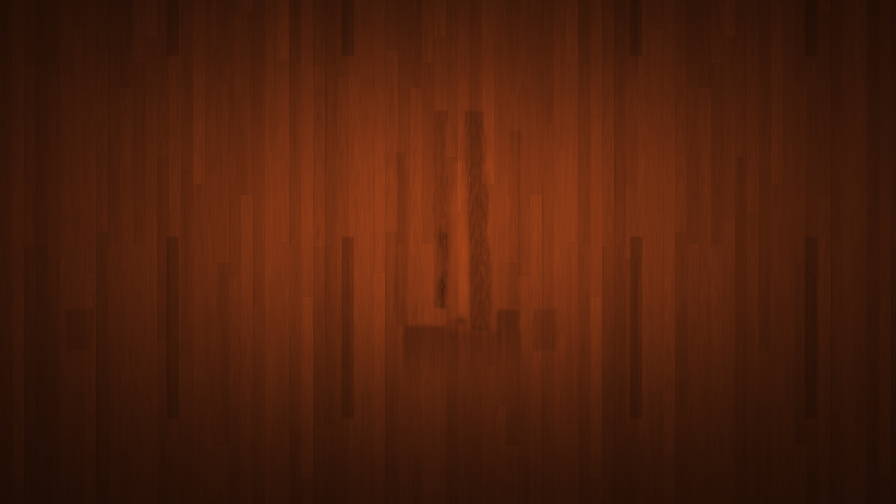
A WebGL 2 fragment shader for this texture:

```glsl
#version 300 es
precision highp float;
// Dark red-brown wooden planks standing upright under a soft oval glow.

#define PLANK_WIDTH 0.0239
#define BOARD_LENGTH 0.36
#define REPEAT_PLANKS 24.0
#define GLOW_CENTER vec2(0.5, 0.56)
#define GLOW_FALLOFF 1.5
#define AMBIENT 0.115
#define GLOW_GAIN 0.44
#define BOARD_CONTRAST 0.20
#define GRAIN_CONTRAST 0.10
#define SEAM_DEPTH 0.10
#define WOOD_TINT vec3(1.0, 0.412, 0.157)

uniform vec2 u_resolution;
out vec4 fragColor;

float hash(vec2 p) {
  vec3 q = fract(vec3(p.xyx) * 0.1031);
  q += dot(q, q.yzx + 33.33);
  return fract((q.x + q.y) * q.z);
}

float noise(vec2 p) {
  vec2 i = floor(p), f = fract(p);
  f = f * f * (3.0 - 2.0 * f);
  float low = mix(hash(i), hash(i + vec2(1, 0)), f.x);
  float high = mix(hash(i + vec2(0, 1)), hash(i + vec2(1, 1)), f.x);
  return mix(low, high, f.y);
}

// Soft-edged rectangle mask from corner lo to corner hi
float box(vec2 p, vec2 lo, vec2 hi, float soft) {
  vec2 d = abs(p - 0.5 * (lo + hi)) - 0.5 * (hi - lo);
  vec2 m = 1.0 - smoothstep(vec2(-soft), vec2(soft), d);
  return m.x * m.y;
}

// Rectangle that fades out toward its lower end
float stain(vec2 p, vec2 lo, vec2 hi, float soft) {
  return box(p, lo, hi, soft) * smoothstep(lo.y, hi.y, p.y);
}

float spot(vec2 p, vec2 center, vec2 radius) {
  vec2 d = (p - center) / radius;
  return exp(-dot(d, d));
}

// Fine fibres, broader streaks and, on some boards, arched growth rings
float woodGrain(vec2 p, float across, float seed) {
  float fibre = noise(vec2(p.x * 400.0, p.y * 30.0 + seed * 31.0)) - 0.5;
  float streak = noise(vec2(p.x * 130.0, p.y * 7.0 + seed * 23.0)) - 0.5;
  float bend = noise(vec2(p.x * 60.0, p.y * 12.0 + seed * 17.0));
  float arch = (across - 0.5) * (across - 0.5) * 30.0;
  float rings = sin(p.y * 90.0 + arch + bend * 10.0 + seed * 40.0);
  return 0.7 * fibre + 0.7 * streak + 0.22 * rings * smoothstep(0.5, 0.8, seed);
}

// Brightness of the planks, with board tones and uneven seams
float planks(vec2 p, float pixel) {
  float column = floor(p.x / PLANK_WIDTH);
  float across = fract(p.x / PLANK_WIDTH);
  float id = mod(column, REPEAT_PLANKS);
  float along = p.y / BOARD_LENGTH + hash(vec2(id, 7.0));
  float seed = hash(vec2(id, floor(along) + 19.0));
  float columnTone = hash(vec2(id, 53.0));
  float tone = 1.0 + BOARD_CONTRAST * (0.5 * seed + 0.8 * columnTone - 0.65);
  tone += GRAIN_CONTRAST * woodGrain(p, across, seed);

  float seam = 1.0 - smoothstep(0.0, max(1.5 * pixel, 0.004), across * PLANK_WIDTH);
  float seamStrength = hash(vec2(id, 91.0));
  tone *= 1.0 - SEAM_DEPTH * seamStrength * seamStrength * seam;
  float jointDistance = min(fract(along), 1.0 - fract(along)) * BOARD_LENGTH;
  float joint = 1.0 - smoothstep(0.0, max(pixel, 0.002), jointDistance);
  return tone * (1.0 - 0.3 * SEAM_DEPTH * joint);
}

// Four dark columns, symmetric about one axis, each with two boards
float darkBoards(vec2 p, float pixel) {
  float x = abs(abs(abs(p.x - 0.976) - 0.4595) - 0.1736);
  float stripe = 1.0 - smoothstep(0.012 - pixel, 0.012 + pixel, x);
  float lower = box(p, vec2(-1.0, 0.17), vec2(3.0, 0.53), 0.003);
  float upper = smoothstep(0.887, 0.891, p.y);
  return stripe * max(lower, upper);
}

// Knotted and stained boards near the middle
float centerFigure(vec2 p) {
  float wobble = noise(p * vec2(8.0, 22.0)) + 0.5 * noise(p * vec2(60.0, 70.0)) - 0.75;
  vec2 q = p + 0.006 * wobble;
  float tone = 1.0;
  float flecks = 0.7 + 0.6 * noise(p * vec2(260.0, 90.0));
  tone -= 0.15 * flecks * box(q, vec2(0.861, 0.387), vec2(0.886, 0.78), 0.003);
  tone -= 0.26 * flecks * spot(q, vec2(0.878, 0.520), vec2(0.009, 0.028));
  tone -= 0.28 * flecks * spot(q, vec2(0.878, 0.427), vec2(0.008, 0.036));
  vec2 leaning = q + vec2((p.y - 0.56) * 0.035, 0.0);
  float strip = box(leaning, vec2(0.928, 0.345), vec2(0.968, 0.78), 0.005);
  float arches = sin(p.y * 150.0 + pow((leaning.x - 0.948) * 150.0, 2.0) + 5.0 * wobble);
  tone -= strip * (0.17 * flecks + 0.03 * arches);
  float wedge = mix(0.020, 0.008, smoothstep(0.37, 0.68, p.y));
  tone += 0.10 * box(q, vec2(0.908 - wedge, 0.365), vec2(0.908 + wedge, 0.68), 0.006);
  tone -= 0.10 * box(q, vec2(0.785, 0.35), vec2(0.808, 0.70), 0.004);
  tone -= 0.08 * box(q, vec2(1.009, 0.39), vec2(1.032, 0.74), 0.004);

  // Stained lower ends
  tone -= 0.24 * stain(q, vec2(0.80, 0.22), vec2(0.884, 0.352), 0.006);
  tone -= 0.22 * stain(q, vec2(0.986, 0.24), vec2(1.032, 0.385), 0.006);
  tone -= 0.15 * stain(q, vec2(0.884, 0.22), vec2(0.99, 0.345), 0.012);
  tone -= 0.26 * spot(q, vec2(0.916, 0.363), vec2(0.010, 0.012));
  tone -= 0.11 * box(q, vec2(1.058, 0.306), vec2(1.106, 0.387), 0.004);
  tone -= 0.11 * box(q, vec2(0.132, 0.306), vec2(0.185, 0.387), 0.004);
  return tone;
}

void main() {
  vec2 uv = gl_FragCoord.xy / u_resolution;
  vec2 p = uv * vec2(16.0 / 9.0, 1.0);
  float pixel = 1.0 / u_resolution.y;
  vec2 r = (uv - GLOW_CENTER) * 2.0;
  float light = AMBIENT + GLOW_GAIN * exp(-GLOW_FALLOFF * dot(r, r));
  float tone = planks(p, pixel) * centerFigure(p);
  tone *= 1.0 - 0.18 * darkBoards(p, pixel);
  fragColor = vec4(WOOD_TINT * light * tone, 1.0);
}
```
